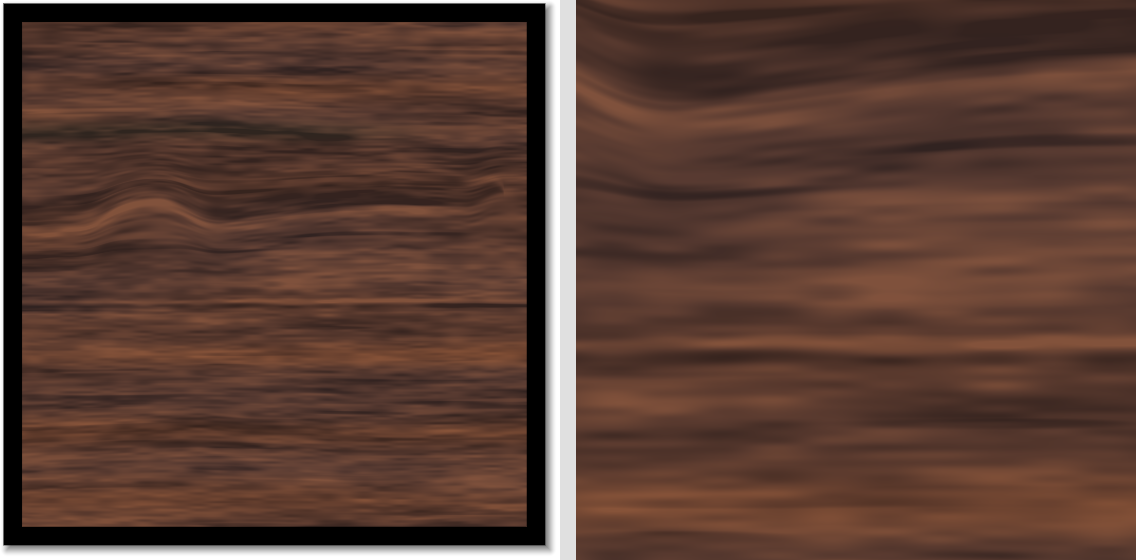
Left, the full canvas; right, a detail of the centre.
A three.js fragment shader for this texture:

```glsl
// Dark walnut panel with horizontal grain in a black frame, casting a soft shadow on white.
#define WOOD_DARK vec3(0.225, 0.152, 0.134)
#define WOOD_MID vec3(0.345, 0.226, 0.186)
#define WOOD_LIGHT vec3(0.465, 0.298, 0.224)
#define WOOD_ORANGE vec3(0.050, 0.010, -0.025)
#define FRAME_CENTER vec2(0.490, 0.510)
#define FRAME_HALF 0.4838
#define PANEL_HALF 0.4506
#define SHADOW_OFFSET vec2(0.007, -0.007)
#define SHADOW_STRENGTH 0.55
#define GRAIN_CONTRAST 1.0
#define EDGE 0.0012

varying vec2 vUv;

float hash(vec2 p) {
  vec3 q = fract(vec3(p.xyx) * 0.1031);
  q += dot(q, q.yzx + 33.33);
  return fract((q.x + q.y) * q.z);
}

// Value noise centred on zero
float noise(vec2 p) {
  vec2 i = floor(p);
  vec2 f = fract(p);
  f = f * f * (3.0 - 2.0 * f);
  float low = mix(hash(i), hash(i + vec2(1.0, 0.0)), f.x);
  float high = mix(hash(i + vec2(0.0, 1.0)), hash(i + vec2(1.0, 1.0)), f.x);
  return mix(low, high, f.y) - 0.5;
}

float boxDistance(vec2 p, float halfSize) {
  vec2 d = abs(p) - halfSize;
  return length(max(d, 0.0)) + min(max(d.x, d.y), 0.0);
}

float bell(float x, float width) {
  return exp(-x * x / (width * width));
}

// Height of the wavy growth line that crosses the panel
float growthLine(float x) {
  float hump = (x - 0.270) / 0.085;
  float y = 0.597 + 0.046 * exp(-hump * hump * (0.5 + 0.5 * hump * hump));
  y += 0.036 * smoothstep(0.30, 0.68, x) + 0.020 * smoothstep(0.83, 0.90, x);
  return y + 0.005 * noise(vec2(x * 17.0, 4.0));
}

// Dark tongue above the growth line, with pale rims
float tongueTone(vec2 p, float line) {
  float above = p.y - line;
  float thickness = 0.085 * sqrt(clamp((0.90 - p.x) / 0.22, 0.0, 1.0));
  float below = line + thickness - p.y;
  float inside = smoothstep(-0.003, 0.005, above) * smoothstep(-0.006, 0.010, below);
  float strength = mix(0.45, 0.85, smoothstep(0.30, 0.42, p.x));
  float tone = -strength * inside * exp(-max(above, 0.0) / 0.035);
  float present = 1.0 - smoothstep(0.89, 0.93, p.x);
  tone += 0.50 * present * bell(above + 0.007, 0.010);
  return tone + 0.45 * present * smoothstep(0.66, 0.72, p.x) * bell(below + 0.005, 0.008);
}

// Long streaks, from broad bands down to fine fibres
float grainTone(vec2 p) {
  vec2 scale = vec2(1.3, 15.0);
  float weight = 1.0;
  float tone = 0.0;
  for (int i = 0; i < 5; i++) {
    tone += weight * noise(p * scale + float(i) * 17.3);
    scale *= vec2(2.2, 1.95);
    weight *= 0.96;
  }
  return tone;
}

// Sparse dark pores and bright threads
float threadTone(vec2 p) {
  float dark = smoothstep(0.16, 0.42, noise(p * vec2(5.0, 105.0) + 61.0));
  float bright = smoothstep(0.18, 0.42, noise(p * vec2(4.0, 90.0) + 97.0));
  return 0.40 * bright - 0.60 * dark;
}

vec3 woodColor(vec2 p) {
  float line = growthLine(p.x);

  // Grain bends along the growth line and drifts slightly elsewhere
  vec2 q = p;
  q.y -= 0.8 * (line - 0.615) * bell(p.y - line, 0.07);
  q.y += 0.012 * noise(p * vec2(3.0, 5.0)) + 0.003 * noise(p * vec2(11.0, 20.0));

  float tone = GRAIN_CONTRAST * (grainTone(q) + threadTone(q));
  tone += tongueTone(p, line);

  // Long seam and the wide dark and warm bands
  float olive = bell(q.y - 0.765, 0.018) * (1.0 - smoothstep(0.55, 0.85, p.x));
  float warm = bell(q.y - 0.370, 0.022) + bell(q.y - 0.230, 0.022);
  warm += 0.7 * bell(q.y - 0.850, 0.022) + 0.6 * bell(q.y - 0.110, 0.020);
  tone += 0.75 * bell(q.y - 0.465, 0.0035) - 0.75 * bell(q.y - 0.457, 0.0045);
  tone += 0.35 * warm - 0.60 * olive - 0.45 * bell(q.y - 0.203, 0.012);

  vec3 color = mix(WOOD_MID, WOOD_LIGHT, clamp(tone, 0.0, 1.3));
  color = mix(color, WOOD_DARK, clamp(-tone, 0.0, 1.2));
  float warmth = 0.5 * warm + 0.6 * noise(q * vec2(2.0, 24.0) + 40.0);
  return color + WOOD_ORANGE * warmth + vec3(-0.02, 0.008, 0.0) * olive;
}

void main() {
  vec2 p = vUv - FRAME_CENTER;

  // Backdrop with the cast shadow
  float shadow = 1.0 - smoothstep(-0.012, 0.014, boxDistance(p - SHADOW_OFFSET, FRAME_HALF));
  vec3 color = vec3(1.0 - SHADOW_STRENGTH * shadow);

  // Frame, then the panel inside it
  color *= smoothstep(-EDGE, EDGE, boxDistance(p, FRAME_HALF));
  float panel = 1.0 - smoothstep(-EDGE, EDGE, boxDistance(p, PANEL_HALF));
  color = mix(color, woodColor(vUv), panel);

  gl_FragColor = vec4(color, 1.0);
}
```
